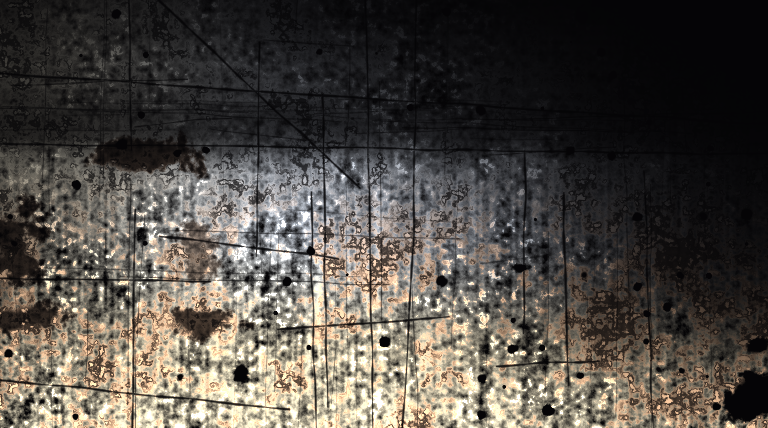
This texture is drawn by a Shadertoy shader. Its source:

```glsl
#define FINE_VERTICAL 46
#define FINE_LEVEL 30
#define SPATTER_GRID 13.0
#define SCRATCH_INK 0.88
#define WEAR_DEPTH 0.78
#define CREAM vec3(1.06, 1.01, 0.86)
#define STEEL vec3(0.96, 1.0, 1.05)
#define RUST vec3(1.22, 0.93, 0.7)
#define INK vec3(0.018, 0.016, 0.022)

// Long scratches as start and end points
const vec4 UPRIGHT[10] = vec4[10](
    vec4(.3, 1, .309, .65), vec4(.316, .51, .309, 0),
    vec4(.855, 1, .872, 0), vec4(.972, 1, .968, .46),
    vec4(.968, .46, .942, 0), vec4(.752, .78, .765, .05),
    vec4(.607, .9, .598, .4), vec4(.725, .55, .738, 0),
    vec4(1.228, .65, 1.222, .22), vec4(1.505, .6, 1.525, 0));
const vec4 LEVEL[10] = vec4[10](
    vec4(.37, 1, .84, .56), vec4(0, .83, 1.05, .757),
    vec4(1.05, .757, 1.8, .71), vec4(0, .665, 1.8, .64),
    vec4(.372, .449, .79, .395), vec4(0, .112, .675, .044),
    vec4(0, .35, .49, .344), vec4(.65, .232, 1.05, .258),
    vec4(1.16, .144, 1.4, .158), vec4(1.315, .55, 1.328, .1));

float hash(vec2 p) {
    return fract(sin(dot(p, vec2(12.9898, 78.233))) * 43758.5);
}

float noise(vec2 p) {
    vec2 i = floor(p), f = fract(p);
    f = f * f * (3.0 - 2.0 * f);
    return mix(mix(hash(i), hash(i + vec2(1, 0)), f.x),
               mix(hash(i + vec2(0, 1)), hash(i + vec2(1, 1)), f.x), f.y);
}

float fbm(vec2 p) {
    float sum = 0.0, amp = 0.53;
    for (int i = 0; i < 4; i++) {
        sum += amp * noise(p);
        p = mat2(1.6, 1.2, -1.2, 1.6) * p + 17.3;
        amp *= 0.5;
    }
    return sum;
}

// Soft-edged line with half width w
float scratch(vec2 p, vec4 ends, float w) {
    vec2 d = ends.zw - ends.xy, a = p - ends.xy;
    float t = clamp(dot(a, d) / dot(d, d), 0.0, 1.0);
    float px = 1.0 / iResolution.y;
    return smoothstep(-px, px, w - length(a - d * t));
}

float blot(vec2 p, float x, float y, float rx, float ry, float warp) {
    return 1.0 - smoothstep(0.65, 1.05, length((p - vec2(x, y)) / vec2(rx, ry)) + warp);
}

float glow(vec2 p, vec2 c, vec2 r) {
    vec2 d = (p - c) / r;
    return exp(-dot(d, d));
}

// Bright floor, pale centre, dark upper band and right corner
float lightField(vec2 uv, float drift) {
    float y = uv.y + 0.13 * (drift - 0.5);
    float light = 0.06 + 0.56 * (1.0 - smoothstep(-0.08, 0.46, y + 0.1 * uv.x));
    light += 0.42 * glow(vec2(uv.x, y), vec2(0.37, 0.4), vec2(0.27));
    light += 0.2 * (1.0 - smoothstep(0.55, 1.45, uv.x + 0.6 * y));
    light *= 1.0 - 0.45 * smoothstep(0.6, 0.69, y);
    light *= 1.0 - 0.45 * glow(uv, vec2(0.3, 0.71), vec2(0.6, 0.06));
    light *= 1.0 - smoothstep(0.95, 1.75, uv.x + 0.85 * uv.y);
    return light * (1.0 - 0.5 * smoothstep(0.82, 1.05, uv.y));
}

// Long scratches, then hairlines; the level ones gather in the upper band
float scratches(vec2 p, float w, float aspect) {
    float s = 0.0;
    for (int i = 0; i < 10; i++)
        s = max(s, max(scratch(p, UPRIGHT[i], w), scratch(p, LEVEL[i], w * 1.2)));
    for (int i = 0; i < FINE_VERTICAL; i++) {
        float k = float(i);
        vec2 c = vec2(hash(vec2(k, 1)) * aspect, hash(vec2(k, 2)));
        vec2 h = vec2(0.02 * hash(vec2(k, 3)) - 0.01, 0.06 + 0.27 * hash(vec2(k, 4)));
        s = max(s, scratch(p, vec4(c - h, c + h), w * 0.4) * (0.3 + 0.6 * hash(vec2(k, 5))));
    }
    for (int i = 0; i < FINE_LEVEL; i++) {
        float k = float(i) + 80.0;
        float spread = hash(vec2(k, 1)) + hash(vec2(k, 2)) - 1.0;
        vec2 c = vec2(hash(vec2(k, 3)) * aspect, 0.72 + spread * (i % 3 == 0 ? 0.65 : 0.1));
        vec2 h = vec2(0.08 + 0.35 * hash(vec2(k, 4)), 0.03 * hash(vec2(k, 5)) - 0.018);
        s = max(s, scratch(p, vec4(c - h, c + h), w * 0.6) * (0.35 + 0.6 * hash(vec2(k, 6))));
    }
    return s;
}

float spatter(vec2 p, float warp) {
    vec2 id = floor(p * SPATTER_GRID);
    vec2 c = (id + 0.25 + 0.5 * vec2(hash(id), hash(id + 31.0))) / SPATTER_GRID;
    float r = 0.004 + 0.01 * hash(id + 7.0);
    return step(0.8, hash(id + 3.0) + 0.12 * step(1.2, c.x)) * blot(p, c.x, c.y, r, r, warp);
}

void mainImage(out vec4 fragColor, in vec2 fragCoord) {
    vec2 uv = fragCoord / iResolution.xy, p = fragCoord / iResolution.y;
    float coarse = fbm(p * 5.0), mid = fbm(p * 17.0 + 7.0), fine = fbm(p * 80.0 + 3.0);
    float streak = mix(noise(p * vec2(130, 6)), noise(p * vec2(6, 90)), 0.7 * smoothstep(0.6, 0.72, uv.y));
    float warp = 1.8 * (mid - 0.5) + 0.8 * (fine - 0.5);

    // Mottled surface
    float light = lightField(uv, coarse);
    float tone = light * (1.1 * coarse + 1.2 * mid + 2.0 * fine + 0.5 * streak - 1.34);

    // Worn patches, heavier toward both sides
    float field = 0.42 * mid + 0.58 * fine + 0.35 * coarse - 0.21;
    field += 0.1 * smoothstep(0.18, 0.5, abs(uv.x - 0.44));
    float stain = blot(p, 0.03, 0.42, 0.08, 0.1, warp);
    stain = max(stain, blot(p, 0.06, 0.255, 0.11, 0.04, warp));
    stain = max(stain, blot(p, 0.48, 0.25, 0.09, 0.035, warp));
    stain = max(stain, 0.6 * blot(p, 0.46, 0.41, 0.06, 0.07, warp));
    stain = max(stain, blot(p, 0.33, 0.63, 0.11, 0.05, warp));
    tone *= (1.0 - WEAR_DEPTH * smoothstep(0.51, 0.64, field)) * (1.0 - 0.75 * stain);
    tone += 0.9 * light * smoothstep(0.62, 0.76, fine) * (1.0 - stain);

    // Warm floor, cool middle, rusty edges of wear
    vec3 tint = mix(CREAM, STEEL, smoothstep(0.16, 0.48, uv.y));
    tint = mix(tint, CREAM, 0.8 - 0.8 * smoothstep(0.0, 0.42, uv.x));
    float rust = smoothstep(0.44, 0.56, field) * (1.0 - smoothstep(0.3, 0.65, uv.y));
    tint = mix(tint, RUST, 0.75 * max(stain, rust));
    vec3 col = INK + tint * max(tone, 0.0) * 1.12;

    // Scratches and ink drops
    vec2 q = p + 0.006 * (vec2(noise(p * 11.0), noise(p * 11.0 + 40.0)) - 0.5);
    float w = 0.0008 + 0.0022 * noise(p * 45.0);
    float ink = SCRATCH_INK * scratches(q, w, iResolution.x / iResolution.y);
    ink = max(ink, spatter(p, warp));
    ink = max(ink, blot(p, 1.76, 0.07, 0.07, 0.06, warp));
    ink = max(ink, blot(p, 1.775, 0.2, 0.03, 0.028, warp));
    ink = max(ink, blot(p, 0.565, 0.128, 0.02, 0.018, warp));
    ink = max(ink, blot(p, 1.22, 0.372, 0.03, 0.015, warp));
    fragColor = vec4(clamp(mix(col, INK, ink), 0.0, 1.0), 1.0);
}
```
